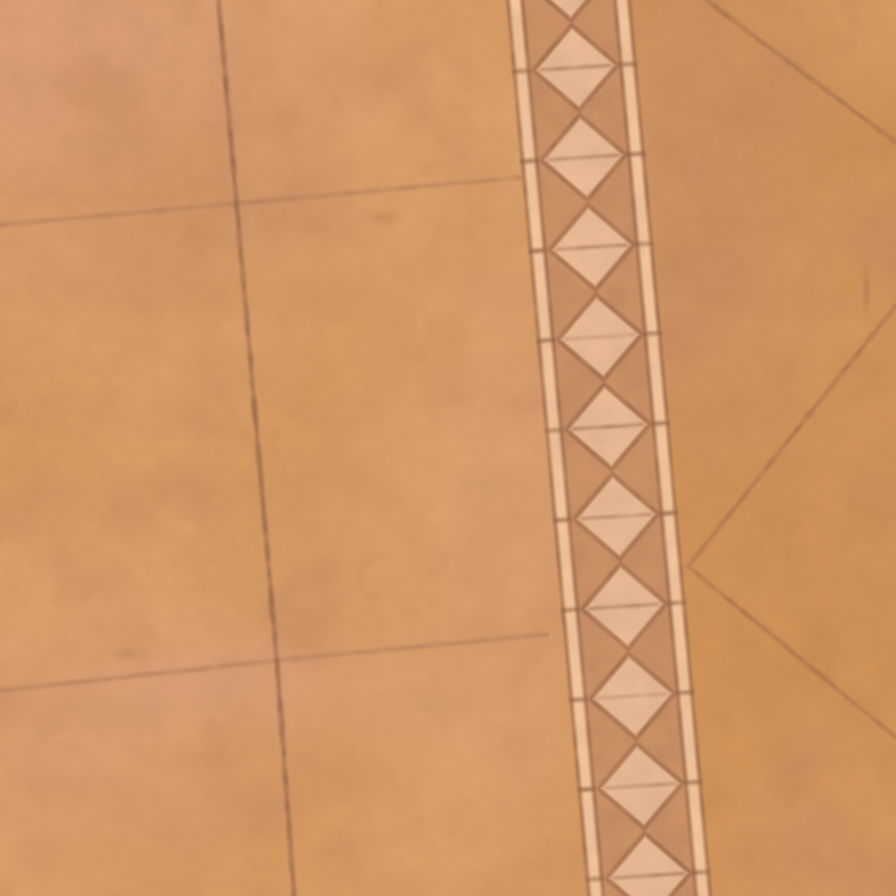
Give the GLSL for this texture, as a WebGL 2 fragment shader.

```glsl
#version 300 es
precision highp float;
// Warm terracotta floor tiles crossed by a slanted border of pale diamonds.
uniform vec2 u_resolution;
out vec4 fragColor;

const vec3 CLAY = vec3(0.838, 0.608, 0.395);
const vec3 OCHRE = vec3(0.805, 0.566, 0.340);
const vec3 ROSE = vec3(0.842, 0.612, 0.465);
const vec3 UMBER = vec3(0.780, 0.550, 0.380);
const vec3 GROUT = vec3(0.57, 0.385, 0.27);
const vec3 BAND = vec3(0.782, 0.555, 0.392);
const vec3 DIAMOND = vec3(0.900, 0.715, 0.575);
const vec3 STRIPE = vec3(0.935, 0.755, 0.600);
const float PERIOD = 0.1002;

float hash(vec2 p) {
  vec3 q = fract(vec3(p.xyx) * 0.1031);
  q += dot(q, q.yzx + 33.33);
  return fract((q.x + q.y) * q.z);
}

float noise(vec2 p) {
  vec2 i = floor(p), f = fract(p);
  f = f * f * (3.0 - 2.0 * f);
  vec2 e = vec2(0.0, 1.0);
  return mix(mix(hash(i), hash(i + e.yx), f.x),
             mix(hash(i + e.xy), hash(i + e.yy), f.x), f.y);
}

float fbm(vec2 p) {
  float sum = 0.0, amp = 0.5;
  for (int i = 0; i < 4; i++) {
    sum += amp * noise(p);
    p = mat2(1.6, 1.2, -1.2, 1.6) * p + 7.3;
    amp *= 0.5;
  }
  return sum;
}

float segment(vec2 p, vec2 a, vec2 b) {
  vec2 d = b - a;
  return length(p - a - d * clamp(dot(p - a, d) / dot(d, d), 0.0, 1.0));
}

// Coverage of a soft line of the given half width.
float ink(float dist, float halfWidth, float soft) {
  return 1.0 - smoothstep(halfWidth - soft, halfWidth + soft, abs(dist));
}

// Round falloff, 1 at the centre.
float glow(vec2 p, vec2 centre, vec2 radius) {
  vec2 q = (p - centre) / radius;
  return exp(-dot(q, q));
}

vec3 tiles(vec2 p, float u) {
  float cloud = fbm(p * 6.0 + 3.0);
  float right = smoothstep(0.0, 0.1, u);
  vec3 col = mix(CLAY, OCHRE, clamp(0.12 + 0.75 * right + (cloud - 0.47) * 1.5, -0.2, 1.15));
  // Rosy wear at the upper left and beside the lower joint
  float rose = 0.95 * glow(p, vec2(0.04, 0.95), vec2(0.28, 0.21));
  rose += 0.7 * glow(p, vec2(0.27, 0.24), vec2(0.2, 0.06));
  rose += 0.6 * glow(p, vec2(0.06, 0.15), vec2(0.2, 0.1));
  rose += 0.45 * glow(p, vec2(0.58, 0.4), vec2(0.08, 0.3));
  col = mix(col, ROSE, clamp(rose, 0.0, 1.0));
  // Browner shade beside the border and in drifting patches
  float shade = 0.75 * right * glow(p, vec2(0.77, 0.8), vec2(0.13, 0.3));
  shade += 0.45 * glow(p, vec2(0.2, 0.79), vec2(0.13, 0.1));
  shade += 0.5 * smoothstep(0.5, 0.75, fbm(p * 9.0 + 21.0));
  col = mix(col, UMBER, min(shade, 0.9));
  // Mottling and small stains
  col *= 1.0 + 0.06 * (fbm(p * 24.0) - 0.47) + 0.03 * (fbm(p * 85.0) - 0.47);
  float stain = 0.9 * ink(length(p - vec2(0.423, 0.355)) - 0.022, 0.004, 0.007) * noise(p * 60.0);
  stain += glow(p, vec2(0.428, 0.758), vec2(0.016, 0.007));
  stain += glow(p, vec2(0.143, 0.27), vec2(0.014, 0.006));
  stain += 1.5 * glow(p, vec2(0.967, 0.675), vec2(0.004, 0.022));
  return mix(col, GROUT, 0.2 * stain);
}

vec3 addGrout(vec3 col, vec2 p, float soft) {
  vec2 fork = vec2(0.768, 0.368), bend = vec2(0.309, 0.263);
  float upright = min(segment(p, vec2(0.243, 1.01), bend), segment(p, bend, vec2(0.329, -0.01)));
  float level = min(segment(p, vec2(0.0, 0.749), vec2(0.267, 0.773)),
                    segment(p, vec2(0.267, 0.773), vec2(0.58, 0.802)));
  level = min(level, min(segment(p, vec2(0.0, 0.229), bend), segment(p, bend, vec2(0.61, 0.292))));
  float slant = min(segment(p, vec2(0.788, 1.0), vec2(1.0, 0.841)),
                    min(segment(p, vec2(1.0, 0.659), fork), segment(p, fork, vec2(1.0, 0.177))));
  float worn = 0.5 + 0.5 * noise(p * 100.0);
  float wobble = 0.0015 * (noise(p * 80.0) - 0.5);
  col = mix(col, ROSE * 0.96, 0.3 * ink(min(upright, level), 0.005, 0.009));
  col = mix(col, GROUT, 0.8 * worn * ink(upright + wobble, 0.0027, soft));
  col = mix(col, GROUT, 0.33 * worn * ink(level + wobble, 0.0027, soft));
  return mix(col, GROUT, 0.55 * worn * ink(slant + wobble, 0.0025, soft));
}

// u runs across the border, v along one repeat of it; row tells repeats apart.
vec3 addBorder(vec3 col, vec2 p, float u, float v, float row, float soft) {
  float grain = 0.96 + 0.08 * fbm(p * 45.0);
  float worn = 0.65 + 0.5 * noise(p * 75.0);
  float rail = abs(u + 0.0008) - 0.0597;
  float ring = abs(u) + abs(v);
  col = mix(col, BAND * grain, ink(u, 0.059, soft));
  // Diamonds, their crossing outlines and centre seams
  float inside = ink(u, 0.049, soft);
  col = mix(col, DIAMOND * grain, ink(ring, 0.0435, soft * 1.1));
  col = mix(col, GROUT, 0.62 * worn * inside * ink(ring - 0.0478, 0.003, soft * 1.3));
  float seam = 0.2 + 0.5 * hash(vec2(row, 5.0));
  col = mix(col, GROUT, seam * worn * ink(v, 0.002, soft) * ink(u, 0.041, soft));
  // Pale rails with dark edges and joints
  col = mix(col, GROUT, 0.72 * worn * ink(rail, 0.0098, soft));
  col = mix(col, STRIPE * grain, ink(rail, 0.006, soft * 1.1));
  return mix(col, GROUT, 0.65 * worn * ink(v, 0.0026, soft) * ink(rail, 0.0105, soft));
}

void main() {
  vec2 p = gl_FragCoord.xy / u_resolution;
  float soft = max(0.003, 1.0 / u_resolution.y);
  float u = p.x - 0.6354 - 0.0905 * (1.0 - p.y);
  float along = (p.y - 0.065 * u - 0.9245) / PERIOD + 0.5;
  float v = (fract(along) - 0.5) * PERIOD;
  vec3 col = addGrout(tiles(p, u), p, soft);
  fragColor = vec4(addBorder(col, p, u, v, floor(along) + 40.0, soft), 1.0);
}
```
